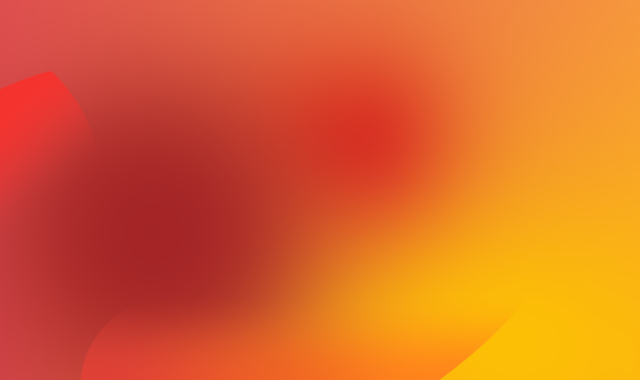
Reproduce this background procedurally as a Shadertoy shader.

```glsl
const vec3 GOLD = vec3(0.99, 0.75, 0.02);
const vec3 SCARLET = vec3(0.855, 0.20, 0.14);
const vec3 MAROON = vec3(0.645, 0.145, 0.15);
const vec3 BRIGHT_RED = vec3(0.96, 0.20, 0.18);

// Soft elliptical spot: 1 at the centre, higher power gives a flatter top
float glow(vec2 p, vec2 centre, vec2 radius, float power) {
    return exp(-pow(length((p - centre) / radius), power));
}

// Antialiased coverage of a signed distance
float fill(float dist, float pixel) {
    return 1.0 - smoothstep(-pixel, pixel, dist);
}

// Maximum with a rounded corner
float smoothMax(float a, float b, float k) {
    float h = max(k - abs(a - b), 0.0) / k;
    return max(a, b) + 0.25 * h * h * k;
}

// Four-corner colour wash
vec3 wash(vec2 uv) {
    vec3 top = mix(vec3(0.87, 0.31, 0.31), vec3(0.965, 0.59, 0.24), uv.x);
    vec3 bottom = mix(vec3(0.83, 0.27, 0.29), vec3(0.98, 0.68, 0.10), uv.x);
    return mix(bottom, top, uv.y);
}

// Petal at the left edge, bounded by two curved sides
float petalDistance(vec2 p) {
    float topSide = p.y - (0.765 + 0.46 * p.x - 0.7 * p.x * p.x);
    float drop = clamp(0.814 - p.y, -0.1, 0.24);
    float rightSide = p.x - (0.136 + 0.97 * drop - 1.95 * drop * drop);
    return smoothMax(topSide * 0.92, rightSide * 0.8, 0.012);
}

// Mound at the bottom: round left shoulder, slanted right side
float moundDistance(vec2 p) {
    vec2 q = p - vec2(0.447, -0.018);
    float shoulder = length(vec2(min(q.x, 0.0), max(q.y, 0.0))) - 0.235;
    float slant = p.x - (1.156 + 1.36 * p.y - 1.35 * p.y * p.y);
    return max(shoulder, slant * 0.65);
}

vec3 moundColor(float x) {
    vec3 color = mix(vec3(0.88, 0.25, 0.21), vec3(0.94, 0.39, 0.14),
                     smoothstep(0.25, 0.80, x));
    return mix(color, vec3(1.0, 0.51, 0.11), smoothstep(0.70, 1.12, x));
}

void mainImage(out vec4 fragColor, in vec2 fragCoord) {
    vec2 uv = fragCoord / iResolution.xy;
    vec2 p = fragCoord / iResolution.y;
    float pixel = 1.0 / iResolution.y;

    // Blended glows
    vec3 color = wash(uv);
    color = mix(color, GOLD, glow(p, vec2(1.34, 0.10), vec2(0.58, 0.40), 2.0));
    float redWidth = mix(0.32, 0.25, smoothstep(0.85, 1.05, p.x));
    color = mix(color, SCARLET, glow(p, vec2(0.954, 0.638), vec2(redWidth, 0.25), 2.0));
    color = mix(color, MAROON, glow(p, vec2(0.406, 0.386), vec2(0.42), 2.8));

    // Petal, fading down and to the right
    float petalFade = 1.0 - smoothstep(0.08, 0.46, 0.9 * p.x + 0.8 - p.y);
    color = mix(color, BRIGHT_RED, petalFade * fill(petalDistance(p), pixel));

    // Mound, fading upward
    float moundFade = 1.0 - smoothstep(-0.02, 0.235, p.y);
    color = mix(color, moundColor(p.x), moundFade * fill(moundDistance(p), pixel));

    fragColor = vec4(color, 1.0);
}
```
